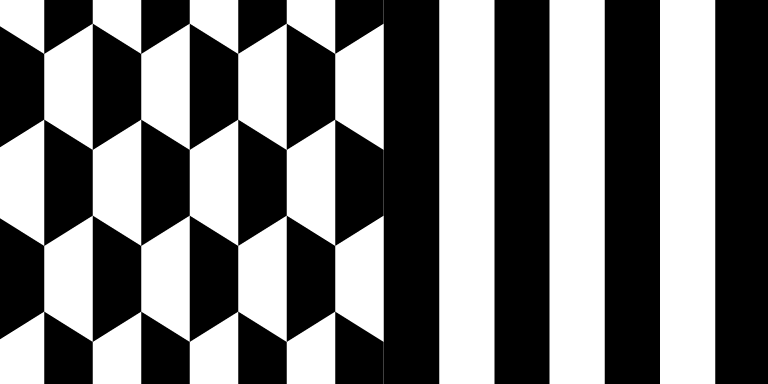
A WebGL 2 fragment shader for this pattern:

```glsl
#version 300 es
precision highp float;

uniform vec2 u_resolution;
out vec4 fragColor;

// Lengths are in canvas heights; the canvas is two units wide
const float SPLIT_X = 1.0;
const float COLUMN_START = 0.1153;
const float COLUMN_WIDTH = 0.12628;
const float ROW_PERIOD = 0.5;
const float ROW_CENTER = 0.524;
const float NARROW_HALF = 0.0855;
const float WIDE_HALF = 0.1645;
const float STRIPE_WIDTH = 0.14375;
const int SAMPLES = 4;

// Trapezoids that widen to the right, shifted half a row in every other column
float trapezoids(vec2 p) {
    float column = (p.x - COLUMN_START) / COLUMN_WIDTH;
    float isEven = 1.0 - mod(floor(column), 2.0);
    float center = ROW_CENTER + 0.5 * ROW_PERIOD * isEven;
    float offset = abs(mod(p.y - center + 0.5 * ROW_PERIOD, ROW_PERIOD) - 0.5 * ROW_PERIOD);
    float halfHeight = mix(NARROW_HALF, WIDE_HALF, fract(column));
    return step(offset, halfHeight);
}

// Vertical bars, starting with a dark one at the split
float stripes(float x) {
    return mod(floor((x - SPLIT_X) / STRIPE_WIDTH), 2.0);
}

float pattern(vec2 p) {
    return p.x < SPLIT_X ? trapezoids(p) : stripes(p.x);
}

void main() {
    // Average a grid of samples inside each pixel for smooth edges
    float light = 0.0;
    for (int j = 0; j < SAMPLES; j++) {
        for (int i = 0; i < SAMPLES; i++) {
            vec2 jitter = (vec2(i, j) + 0.5) / float(SAMPLES) - 0.5;
            vec2 p = (gl_FragCoord.xy + jitter) / u_resolution * vec2(2.0, 1.0);
            light += pattern(p);
        }
    }
    fragColor = vec4(vec3(light / float(SAMPLES * SAMPLES)), 1.0);
}
```
